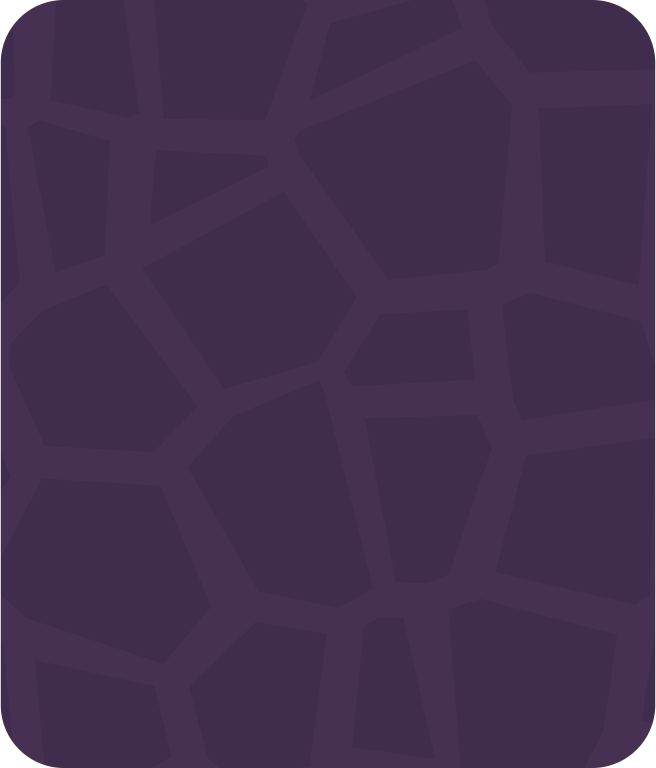
Write a Shadertoy shader that draws this pattern.

```glsl
// Rounded card of dark purple stone plates split by slightly lighter seams.
// The plates are cells of a weighted Voronoi (power) diagram on a jittered
// grid; each straight side is inset and tilted a little, so seams taper.

const vec3 PLATE_COLOR = vec3(0.251, 0.173, 0.302);
const vec3 SEAM_COLOR  = vec3(0.278, 0.192, 0.325);
const vec3 PAGE_COLOR  = vec3(1.0);

const float CELLS_PER_HEIGHT = 4.7;
const float CORNER_RADIUS = 0.082;
const float SIDE_MARGIN = 0.001;
const int REACH = 3;

vec3 hash32(vec2 p) {
    vec3 q = fract(p.xyx * vec3(0.1031, 0.1030, 0.0973));
    q += dot(q, q.yxz + 33.33);
    return fract((q.xxy + q.yzz) * q.zyx);
}

// Site position in xy, power weight in z
vec3 plateSite(vec2 cell, float jitter, float maxWeight) {
    vec3 h = hash32(cell + 71.0);
    return vec3(cell + 0.5 + jitter * (h.xy - 0.5), maxWeight * h.z);
}

float powerDistance(vec2 p, vec3 site) {
    vec2 r = p - site.xy;
    return dot(r, r) - site.z;
}

// Distance inside the side between two sites, its normal turned by tilt
float sideDistance(vec2 p, vec3 own, vec3 other, float tilt) {
    vec2 span = other.xy - own.xy;
    float len2 = dot(span, span);
    vec2 foot = own.xy + span * (0.5 + 0.5 * (own.z - other.z) / len2);
    vec2 n = span * inversesqrt(len2);
    n = cos(tilt) * n + sin(tilt) * vec2(-n.y, n.x);
    return dot(foot - p, n);
}

// Positive inside a plate, negative in the seams
float plateDistance(vec2 p, float jitter, float maxWeight) {
    vec2 base = floor(p);
    vec2 ownCell = base;
    float nearest = 1e5;
    for (int y = -REACH; y <= REACH; y++)
    for (int x = -REACH; x <= REACH; x++) {
        vec2 cell = base + vec2(x, y);
        float d = powerDistance(p, plateSite(cell, jitter, maxWeight));
        if (d < nearest) {
            nearest = d;
            ownCell = cell;
        }
    }

    // Narrowest clearance to all sides of the owning plate
    vec3 own = plateSite(ownCell, jitter, maxWeight);
    float inside = 1e5;
    for (int y = -REACH; y <= REACH; y++)
    for (int x = -REACH; x <= REACH; x++) {
        vec2 cell = base + vec2(x, y);
        if (cell == ownCell) continue;
        vec3 other = plateSite(cell, jitter, maxWeight);
        vec3 h = hash32(ownCell * 3.0 + cell * 7.0 + 19.0);
        float tilt = 0.16 * (h.x - 0.5);
        float inset = mix(0.075, 0.135, h.y);
        inside = min(inside, sideDistance(p, own, other, tilt) - inset);
    }
    return inside;
}

float roundedBox(vec2 p, vec2 halfSize, float radius) {
    vec2 q = abs(p) - halfSize + radius;
    return length(max(q, 0.0)) + min(max(q.x, q.y), 0.0) - radius;
}

// Antialiased coverage of the region where d is positive
float coverage(float d, float pixel) {
    return clamp(0.5 + d / pixel, 0.0, 1.0);
}

void mainImage(out vec4 fragColor, in vec2 fragCoord) {
    float pixel = 1.0 / iResolution.y;
    vec2 uv = fragCoord * pixel;
    vec2 halfCanvas = 0.5 * iResolution.xy * pixel;

    // Plates and seams
    float plate = plateDistance(uv * CELLS_PER_HEIGHT, 0.88, 0.30);
    vec3 stone = mix(SEAM_COLOR, PLATE_COLOR,
                     coverage(plate, pixel * CELLS_PER_HEIGHT));

    // Rounded card on the page
    vec2 cardHalf = halfCanvas - vec2(SIDE_MARGIN, 0.0);
    float card = roundedBox(uv - halfCanvas, cardHalf, CORNER_RADIUS);
    fragColor = vec4(mix(PAGE_COLOR, stone, coverage(-card, pixel)), 1.0);
}
```
